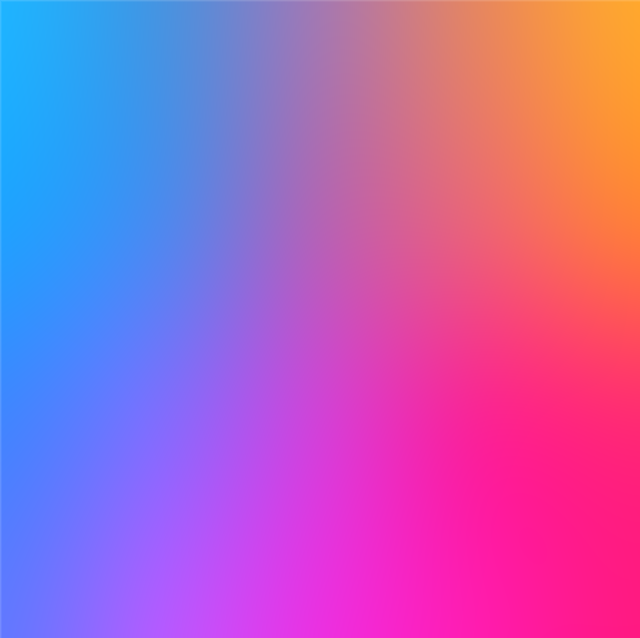
This background is drawn by a Shadertoy shader. Its source:

```glsl
// A soft mesh gradient: blue and amber above, violet and hot pink below.
#define COLUMNS 5
#define ROWS 4
#define RIM_WIDTH 0.002
#define RIM_STRENGTH 0.15

// Catmull-Rom weight of a control colour at a distance in grid cells
float splineWeight(float offset) {
    float d = abs(offset);
    if (d < 1.0) return 1.0 + d * d * (1.5 * d - 2.5);
    if (d < 2.0) return 2.0 + d * (-4.0 + d * (2.5 - 0.5 * d));
    return 0.0;
}

// Smooth horizontal blend; the end colours repeat beyond the canvas
vec3 blendRow(float x, vec3 stops[COLUMNS]) {
    vec3 color = vec3(0.0);
    for (int i = -1; i <= COLUMNS; i++) {
        float weight = splineWeight(x * float(COLUMNS - 1) - float(i));
        color += weight * stops[clamp(i, 0, COLUMNS - 1)];
    }
    return color / 255.0;
}

void mainImage(out vec4 fragColor, in vec2 fragCoord) {
    vec2 uv = fragCoord / iResolution.xy;

    // Control colours, from the bottom row to the top, in 0-255 units
    vec3 rows[ROWS];
    rows[0] = blendRow(uv.x, vec3[COLUMNS](
        vec3(98, 120, 255), vec3(180, 90, 255), vec3(235, 48, 225),
        vec3(255, 28, 175), vec3(255, 25, 130)));
    rows[1] = blendRow(uv.x, vec3[COLUMNS](
        vec3(65, 133, 255), vec3(130, 108, 253), vec3(210, 65, 215),
        vec3(250, 35, 150), vec3(255, 42, 115)));
    rows[2] = blendRow(uv.x, vec3[COLUMNS](
        vec3(30, 163, 255), vec3(75, 138, 238), vec3(178, 101, 180),
        vec3(235, 103, 115), vec3(255, 130, 55)));
    rows[3] = blendRow(uv.x, vec3[COLUMNS](
        vec3(30, 180, 255), vec3(70, 148, 225), vec3(163, 121, 177),
        vec3(230, 135, 95), vec3(255, 168, 45)));

    // Smooth vertical blend
    vec3 color = vec3(0.0);
    for (int i = -1; i <= ROWS; i++) {
        float weight = splineWeight(uv.y * float(ROWS - 1) - float(i));
        color += weight * rows[clamp(i, 0, ROWS - 1)];
    }

    // Faint pale rim along the left and top edges
    float edge = min(uv.x, 1.0 - uv.y);
    float rim = 1.0 - smoothstep(0.0, 2.0 * RIM_WIDTH, edge);
    color = mix(color, vec3(1.0), RIM_STRENGTH * rim);

    fragColor = vec4(clamp(color, 0.0, 1.0), 1.0);
}
```
